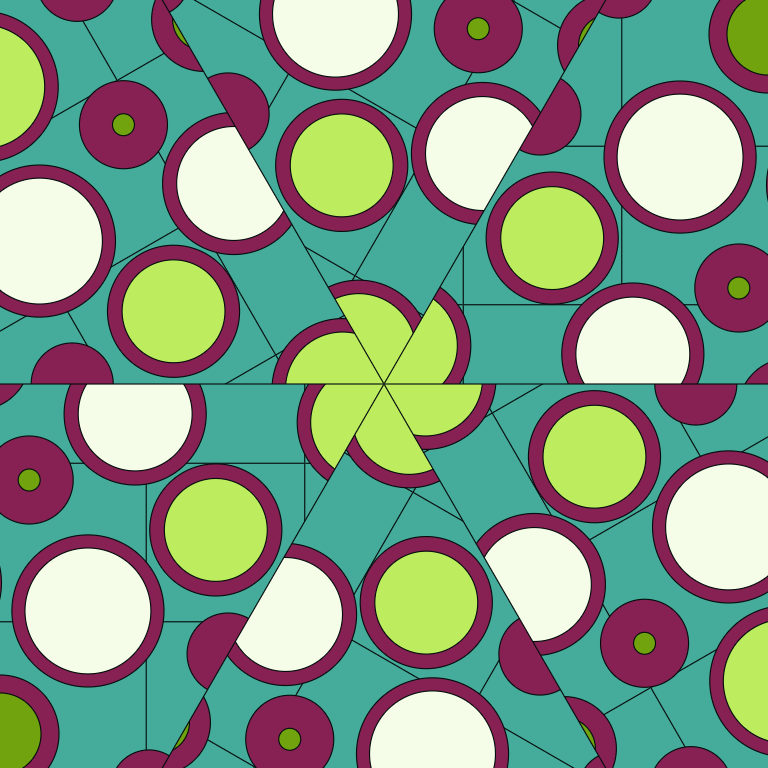
This pattern is drawn by a WebGL 1 fragment shader. Its source:

```glsl
precision highp float;
// Six-fold pinwheel of outlined discs over a thin square grid.

uniform vec2 u_resolution;

const float SECTOR = 1.04719755;     // 60 degrees
const float CELL = 0.2064;           // grid spacing
const float LINE = 0.00075;          // half width of the ink lines
const vec3 TEAL = vec3(0.27, 0.67, 0.605);
const vec3 PLUM = vec3(0.53, 0.13, 0.33);
const vec3 CREAM = vec3(0.96, 0.99, 0.905);
const vec3 LIME = vec3(0.74, 0.93, 0.37);
const vec3 OLIVE = vec3(0.44, 0.64, 0.05);
const vec3 INK = vec3(0.02, 0.05, 0.05);

// Coverage of the inside of a signed distance, smoothed over one pixel.
float coverage(float d, float px) {
  return clamp(0.5 - d / px, 0.0, 1.0);
}

vec3 inkLine(vec3 base, float d, float px) {
  return mix(base, INK, coverage(abs(d) - LINE, px));
}

// Turns every 60 degree sector onto the first one.
vec2 foldSector(vec2 p) {
  float turn = floor(atan(p.y, p.x) / SECTOR) * SECTOR;
  float c = cos(turn);
  float s = sin(turn);
  return vec2(c * p.x + s * p.y, c * p.y - s * p.x);
}

// Distance to the nearest grid line; cells are centred on the origin.
float gridDistance(vec2 p, float cell) {
  vec2 d = 0.5 * cell - abs(mod(p + 0.5 * cell, cell) - 0.5 * cell);
  return min(d.x, d.y);
}

// Plum disc with a coloured core; radii holds the outer and core radius.
vec3 disc(vec3 base, vec2 p, vec2 centre, vec2 radii, vec3 core, float px) {
  float r = length(p - centre);
  vec3 col = mix(base, PLUM, coverage(r - radii.x, px));
  col = inkLine(col, r - radii.x, px);
  col = mix(col, core, coverage(r - radii.y, px));
  return inkLine(col, r - radii.y, px);
}

// Plum disc without a core.
vec3 plainDisc(vec3 base, vec2 p, vec2 centre, float radius, float px) {
  float d = length(p - centre) - radius;
  return inkLine(mix(base, PLUM, coverage(d, px)), d, px);
}

// All discs of one sector, from the hub outwards.
vec3 sectorDiscs(vec3 col, vec2 p, float px) {
  col = disc(col, p, vec2(0.021, 0.050), vec2(0.092, 0.0745), LIME, px);
  col = disc(col, p, vec2(0.219, 0.190), vec2(0.086, 0.067), LIME, px);
  col = disc(col, p, vec2(0.324, 0.039), vec2(0.0925, 0.0742), CREAM, px);
  col = disc(col, p, vec2(0.3855, 0.2955), vec2(0.099, 0.082), CREAM, px);
  col = disc(col, p, vec2(0.462, 0.125), vec2(0.0573, 0.0143), OLIVE, px);
  col = disc(col, p, vec2(0.5286, -0.034), vec2(0.0677, 0.0404), OLIVE, px);
  col = disc(col, p, vec2(0.500, 0.4557), vec2(0.0768, 0.0534), OLIVE, px);
  col = disc(col, p, vec2(0.5964, 0.259), vec2(0.0983, 0.0807), LIME, px);
  col = plainDisc(col, p, vec2(0.203, 0.3516), 0.0534, px);
  col = plainDisc(col, p, vec2(0.306, 0.526), 0.0495, px);
  return plainDisc(col, p, vec2(0.655, 0.0833), 0.0534, px);
}

void main() {
  float size = min(u_resolution.x, u_resolution.y);
  float px = 1.0 / size;
  vec2 p = foldSector((gl_FragCoord.xy - 0.5 * u_resolution) / size);

  vec3 col = inkLine(TEAL, gridDistance(p, CELL), px);
  col = sectorDiscs(col, p, px);

  // Seams between the sectors
  float seam = min(abs(p.y), abs(sin(SECTOR) * p.x - cos(SECTOR) * p.y));
  gl_FragColor = vec4(inkLine(col, seam, px), 1.0);
}
```
